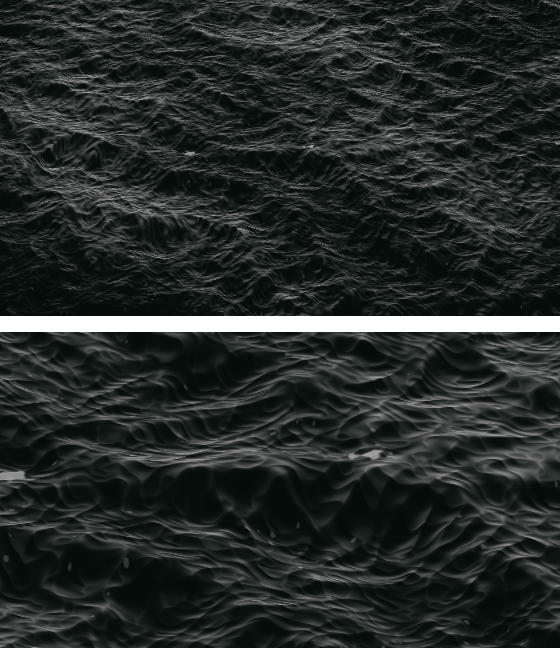
Top, the full canvas; bottom, a detail of the centre.
This texture is drawn by a Shadertoy shader. Its source:

```glsl
// Dark open sea seen from above at a slant: ridged gradient noise makes cusped waves.
// Each octave rides on the larger ones; slopes tilted away from the viewer catch grey sky,
// slopes facing the viewer stay black-green. Sparse foam and specks are scattered on top.
#define HORIZON 2.8         // height of the vanishing line, in canvas heights
#define WAVE_FREQ 4.3       // largest waves per canvas height at the bottom edge
#define STRETCH 0.44        // horizontal against vertical frequency
#define OCTAVES 5
#define CHOP 0.58           // how far small waves are lifted by large ones
#define CROSSING 0.34       // angle between alternating wave trains
#define CREST_GLINT 0.75    // strength of thin lit crest lines
#define CONTRAST 2.35
#define SKY_LIGHT 0.104
#define DEEP_LIGHT 0.036
#define FOAM_CHANCE 0.14
#define SPECK_CHANCE 0.05

vec3 hash3(vec2 p) {
    vec3 q = fract(p.xyx * vec3(0.1031, 0.1030, 0.0973));
    q += dot(q, q.yxz + 33.33);
    return fract((q.xxy + q.yzz) * q.zyx);
}

vec2 gradientAt(vec2 cell) {
    float angle = 6.2832 * hash3(cell).x;
    return vec2(cos(angle), sin(angle));
}

// Gradient noise: value in x, derivatives in yz
vec3 noiseWithSlope(vec2 p) {
    vec2 i = floor(p), f = p - i;
    vec2 u = f * f * f * (f * (f * 6.0 - 15.0) + 10.0);
    vec2 du = 30.0 * f * f * (f * (f - 2.0) + 1.0);
    vec2 e = vec2(1.0, 0.0);
    vec2 ga = gradientAt(i), gb = gradientAt(i + e.xy);
    vec2 gc = gradientAt(i + e.yx), gd = gradientAt(i + e.xx);
    float a = dot(ga, f), b = dot(gb, f - e.xy);
    float c = dot(gc, f - e.yx), d = dot(gd, f - e.xx);
    float k = a - b - c + d;
    float value = a + u.x * (b - a) + u.y * (c - a) + u.x * u.y * k;
    vec2 slope = ga + u.x * (gb - ga) + u.y * (gc - ga) + u.x * u.y * (ga - gb - gc + gd)
               + du * (u.yx * k + vec2(b, c) - a);
    return vec3(value, slope);
}

mat2 rotation(float angle) {
    float c = cos(angle), s = sin(angle);
    return mat2(c, s, -s, c);
}

// Tilt away from the viewer, about zero mean and unit spread; moves q with the surface
float waveTilt(inout vec2 q, float pixel) {
    float tilt = 0.0, freq = WAVE_FREQ, side = 1.0;
    for (int i = 0; i < OCTAVES; i++) {
        float level = float(i);
        float weight = 0.54 - 0.022 * (level - 2.0) * (level - 2.0) + 0.02 * level;
        vec2 p = rotation(side * CROSSING) * q * freq * vec2(STRETCH, 1.0);
        vec3 n = noiseWithSlope(p + 17.3 * (level + 1.0));
        float width = 0.035 + 0.4 * pixel * freq;
        float ridge = sqrt(n.x * n.x + width * width);
        float glint = exp(-n.x * n.x / (width * width)) - min(2.8 * width, 0.6);
        tilt += weight * (1.15 * n.x / ridge * n.z + CREST_GLINT * glint);
        q.y += CHOP * ridge / freq;
        freq *= 1.93;
        side = -side;
    }
    return tilt;
}

// Small broken white patches in a few random cells
float foam(vec2 q) {
    vec2 g = q * vec2(4.0, 5.0), cell = floor(g);
    vec3 h = hash3(cell + 71.0);
    vec2 d = (g - cell - 0.35 - 0.3 * h.xy) * vec2(1.0, 2.0);
    float patchMask = exp(-dot(d, d) * 70.0) * step(h.z, FOAM_CHANCE);
    float froth = noiseWithSlope(q * vec2(70.0, 95.0)).x;
    return smoothstep(0.4, 0.85, patchMask + 1.1 * froth) * smoothstep(0.05, 0.4, patchMask);
}

// Tiny drifting flecks
float specks(vec2 q, float pixel) {
    vec2 g = q * 60.0, cell = floor(g);
    vec3 h = hash3(cell + 13.0);
    float radius = 0.06 + 0.12 * h.x;
    float dist = length((g - cell - 0.3 - 0.4 * h.yx) * vec2(0.8, 1.3));
    float edge = 60.0 * pixel;
    return (1.0 - smoothstep(radius - 0.5 * edge, radius + 0.7 * edge, dist))
         * step(h.z, SPECK_CHANCE);
}

void mainImage(out vec4 fragColor, in vec2 fragCoord) {
    vec2 uv = fragCoord / iResolution.y;
    float aspect = iResolution.x / iResolution.y;
    float across = 2.0 * uv.x / aspect - 1.0;

    // Slanted view: waves shrink toward the top
    float depth = HORIZON / (HORIZON - uv.y);
    vec2 sea = vec2(uv.x - 0.5 * aspect, uv.y) * depth;
    float pixel = depth * depth / iResolution.y;

    // Light: slope, broad gusts, darker foreground and sides
    vec2 surface = sea;
    float tilt = waveTilt(surface, pixel);
    float gust = noiseWithSlope(sea * vec2(1.3, 2.2) + 5.7).x;
    float falloff = 0.22 - 0.85 * (1.0 - smoothstep(0.0, 0.4, uv.y)) - 0.4 * across * across;
    float light = 0.95 * (tilt + 1.4 * gust + falloff);
    float tone = DEEP_LIGHT + SKY_LIGHT * log(1.0 + exp(CONTRAST * light));

    // Foam in the middle band, flecks everywhere
    float foamBand = smoothstep(0.22, 0.3, uv.y) * (1.0 - smoothstep(0.55, 0.63, uv.y));
    tone += 0.16 * specks(surface, pixel);
    tone = mix(min(tone, 0.6), 0.68, 0.8 * foamBand * foam(surface));

    // Green-black shadows, neutral grey lights
    vec3 shadowTint = vec3(-0.018, 0.009, 0.002);
    vec3 color = vec3(tone) + shadowTint * (1.0 - smoothstep(0.12, 0.5, tone));
    fragColor = vec4(clamp(color, 0.0, 1.0), 1.0);
}
```
